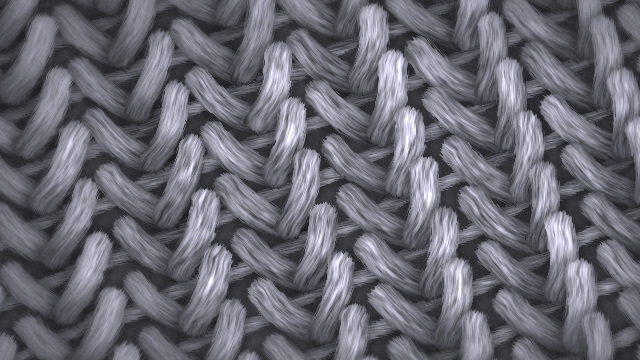
Give the GLSL for this texture, as a WebGL 2 fragment shader.

```glsl
#version 300 es
precision highp float;
// Close view of a grey knitted fabric: slanted columns of V stitches over thin cross yarns.
// A sheared, slightly fanned lattice places the stitches; each one is made of bowed
// capsules with noise fibres, painted from back to front with soft contact shadows.

uniform vec2 u_resolution;
out vec4 fragColor;

#define COLUMN_STEP 0.327
#define ROW_STEP 0.153
#define ROW_RISE 0.116
#define COLUMN_SLANT 0.226
#define COLUMN_FAN 0.091
#define LEG_RADIUS 0.040
#define BAR_RADIUS 0.021
#define FIBRE_CONTRAST 0.72
#define SHADOW_REACH 0.035
#define GAP_SHADE 0.245
#define TINT vec3(0.985, 0.98, 1.075)

const vec2 ANCHOR = vec2(0.157, 0.463);
const float FIRST_ROW = 0.506;

float hash(vec2 p) {
    vec3 q = fract(vec3(p.xyx) * 0.1031);
    q += dot(q, q.yzx + 33.33);
    return fract((q.x + q.y) * q.z);
}

float noise(vec2 p) {
    vec2 i = floor(p), f = fract(p);
    f = f * f * (3.0 - 2.0 * f);
    vec2 e = vec2(0.0, 1.0);
    return mix(mix(hash(i), hash(i + e.yx), f.x),
               mix(hash(i + e.xy), hash(i + e.yy), f.x), f.y);
}

float rowStep(float column) { return ROW_STEP - 0.0035 * column; }

// Lattice cell (column, row counted downwards) to canvas position.
vec2 stitchCentre(vec2 cell) {
    float x = ANCHOR.x + COLUMN_STEP * cell.x;
    float down = FIRST_ROW - ROW_RISE * (cell.x - 1.0) + rowStep(cell.x) * cell.y;
    x += (COLUMN_SLANT + COLUMN_FAN * x) * (down - ANCHOR.y);
    return vec2(x, 1.0 - down);
}

// Inverse of stitchCentre.
vec2 latticeCell(vec2 p) {
    float d = 1.0 - p.y - ANCHOR.y;
    float x = (p.x - COLUMN_SLANT * d) / (1.0 + COLUMN_FAN * d);
    float u = (x - ANCHOR.x) / COLUMN_STEP;
    return vec2(u, (1.0 - p.y - FIRST_ROW + ROW_RISE * (u - 1.0)) / rowStep(u));
}

// Bowed capsule: x = position across, y = position along, z = distance to the edge.
vec3 strand(vec2 p, vec2 a, vec2 b, float bow, float radius) {
    float len = length(b - a);
    vec2 dir = (b - a) / len;
    float along = dot(p - a, dir);
    float t = clamp(along / len, 0.0, 1.0);
    float across = dot(p - a, vec2(-dir.y, dir.x)) - bow * 4.0 * t * (1.0 - t);
    float dist = length(vec2(across, along - t * len)) - radius;
    return vec3(across / radius, along / len, dist);
}

// Paints one yarn over the shade below it.
float paintYarn(float below, vec3 s, float radius, float gain, float fade, float seed, float blur) {
    if (s.z > SHADOW_REACH) return below;
    vec2 q = vec2(s.x * 3.6 + s.y * 1.8, s.y * 2.6) + seed * 91.0;
    float wisps = noise(q * vec2(4.6, 3.6) + 41.0);
    float fibre = 0.36 * noise(q) + 0.36 * noise(q * vec2(2.6, 2.3) + 17.0) + 0.28 * wisps;
    float dist = s.z + (fibre - 0.5) * 0.012 + (wisps - 0.5) * 0.009;
    float c = clamp((dist + radius) / radius, 0.0, 1.0);
    float roundness = sqrt(1.0 - c * c);
    float grain = 1.0 + (fibre - 0.5) * 2.0 * FIBRE_CONTRAST * (1.0 - 0.75 * blur);
    float lit = gain * mix(0.60, 1.0, roundness) * grain * (0.93 + 0.14 * seed);
    lit *= mix(1.0, fade, smoothstep(0.3, 1.1, s.y));
    float soft = max(1.0 / u_resolution.y, mix(0.0025, 0.013, blur));
    below *= mix(0.80, 1.0, smoothstep(0.0, SHADOW_REACH, s.z));
    return mix(max(lit, 0.19), below, smoothstep(-soft, soft, dist));
}

void main() {
    vec2 p = gl_FragCoord.xy / u_resolution.y;
    vec2 view = gl_FragCoord.xy / u_resolution - vec2(0.58, 0.5);
    float blur = smoothstep(0.28, 0.70, length(view));
    // Uneven hand: the whole lattice drifts slightly.
    vec2 drift = vec2(noise(p * 8.0), noise(p * 8.0 + 50.0)) - 0.5;
    p += drift * 0.012;
    vec2 cell = latticeCell(p);
    vec2 base = vec2(floor(cell.x), floor(cell.y + 0.5));
    float shade = GAP_SHADE + 0.08 * noise(p * 14.0) + 0.03 * blur;

    // Layers: cross yarns, slanting left legs, upright right legs.
    for (int layer = 0; layer < 3; layer++)
    for (int row = -2; row <= 2; row++)
    for (int col = 0; col <= 1; col++) {
        vec2 id = base + vec2(col, row);
        float seed = hash(id + 40.0 + float(layer) * 13.0);
        vec2 wobble = vec2(hash(id + 23.0), hash(id + 71.0)) - 0.5;
        vec2 o = stitchCentre(id) + wobble * 0.010;
        float radius = LEG_RADIUS * (0.95 + 0.12 * seed);
        if (layer == 0) {
            vec2 previous = stitchCentre(id - vec2(1.0, 0.0));
            float thickness = BAR_RADIUS * (0.85 + 0.3 * noise(p * 12.0 + 30.0));
            vec3 s = strand(p, previous + vec2(0.0, 0.020), o + vec2(0.0, 0.040), -0.008, thickness);
            vec3 twisted = vec3(s.x * 0.7 + s.y * 2.0, s.y * 1.6, s.z);
            shade = paintYarn(shade, twisted, thickness, 0.56, 0.88, seed, blur);
        } else if (layer == 1) {
            vec3 s = strand(p, o + vec2(-0.192, 0.014), o + vec2(-0.030, -0.092), -0.016, radius);
            shade = paintYarn(shade, s, radius, 0.60, 0.58, seed, blur);
        } else {
            vec2 reach = vec2(0.043 - 0.010 * id.x, 0.088);
            vec3 s = strand(p, o + reach, o - reach, 0.014, radius);
            shade = paintYarn(shade, s, radius, 0.74, 0.56, seed, blur);
        }
    }

    // Darker corners, fine grain and a cool tint.
    shade *= 1.03 - 0.65 * dot(view, view);
    shade += (noise(p * 190.0) - 0.5) * 0.03;
    fragColor = vec4(clamp(shade * TINT, 0.0, 1.0), 1.0);
}
```
